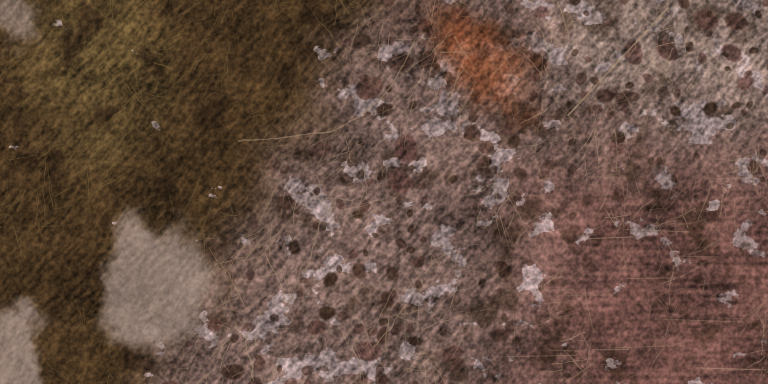
Write a Shadertoy shader that draws this texture.

```glsl
// Weathered mineral surface: olive-brown crust beside mauve, pitted stone.
// Warped gradient noise lays out the regions, jittered cells scatter the dark
// pores, and layers of short hashed segments draw the pale fibres.

const vec3 UMBER  = vec3(0.17, 0.12, 0.08);
const vec3 OLIVE  = vec3(0.27, 0.20, 0.125);
const vec3 OCHRE  = vec3(0.38, 0.31, 0.19);
const vec3 MAUVE  = vec3(0.45, 0.36, 0.33);
const vec3 ROSE   = vec3(0.42, 0.29, 0.265);
const vec3 LILAC  = vec3(0.62, 0.55, 0.55);
const vec3 CHALK  = vec3(0.59, 0.51, 0.47);
const vec3 RUST   = vec3(0.46, 0.25, 0.15);
const vec3 STRAW  = vec3(0.66, 0.56, 0.45);
const float WARP = 0.10;         // raggedness of region borders
const float MOTTLE = 0.42;       // cloudy contrast
const float STREAK = 0.42;       // brushed contrast
const float GRIT = 0.38;         // fine grain contrast
const float FIBRE_WIDTH = 0.0013;

vec2 hash2(vec2 p) {
    vec3 q = fract(p.xyx * vec3(0.1031, 0.1030, 0.0973));
    q += dot(q, q.yzx + 33.33);
    return fract((q.xx + q.yz) * q.zy);
}

mat2 rot(float a) {
    return mat2(cos(a), sin(a), -sin(a), cos(a));
}

float corner(vec2 id, vec2 d) {
    float a = 6.2832 * hash2(id).x;
    return dot(vec2(cos(a), sin(a)), d);
}

float gnoise(vec2 p) {
    vec2 i = floor(p), f = p - i, e = vec2(1.0, 0.0);
    vec2 u = f * f * f * (f * (f * 6.0 - 15.0) + 10.0);
    return mix(mix(corner(i, f), corner(i + e, f - e), u.x),
               mix(corner(i + e.yx, f - e.yx), corner(i + 1.0, f - 1.0), u.x), u.y);
}

float fbm(vec2 p) {
    float sum = 0.0, amp = 0.8;
    for (int i = 0; i < 5; i++) {
        sum += amp * gnoise(p);
        p = rot(0.6) * p * 2.03 + 17.3;
        amp *= 0.55;
    }
    return sum;
}

// Falling step: 1 below a, 0 above b
float fall(float a, float b, float x) {
    return 1.0 - smoothstep(a, b, x);
}

// Scattered oval pits; x is coverage, y is a random shade
vec2 pores(vec2 p, float cell, float share) {
    vec2 q = p / cell, id = floor(q), result = vec2(0.0);
    for (int k = 0; k < 9; k++) {
        vec2 c = id + vec2(k % 3, k / 3) - 1.0;
        vec2 h = hash2(c + 11.0), s = hash2(c + 57.0);
        vec2 d = rot(3.1416 * s.y) * (q - c - h);
        float r = mix(0.16, 0.42, h.x * h.y + 0.3 * s.y);
        float m = fall(r - 0.06, r + 0.06, length(d * vec2(1.0, 1.35)));
        if (s.x < share && m > result.x) result = vec2(m, h.y);
    }
    return result;
}

float segment(vec2 p, vec2 a, vec2 b) {
    vec2 d = b - a;
    return length(p - a - d * clamp(dot(p - a, d) / dot(d, d), 0.0, 1.0));
}

float line(float dist, float width, float px) {
    return clamp((width - dist) / px + 0.5, 0.0, 1.0);
}

// One layer of short hairs around a main direction
float fibres(vec2 p, float cell, float angle, float spread, float seed, float px) {
    vec2 id = floor(p / cell);
    float sum = 0.0;
    for (int k = 0; k < 9; k++) {
        vec2 c = id + vec2(k % 3, k / 3) - 1.0;
        vec2 h = hash2(c + seed), s = hash2(c + seed + 91.0);
        float a = angle + spread * (s.x - 0.5);
        vec2 arm = cell * mix(0.2, 0.75, s.y) * vec2(cos(a), sin(a));
        vec2 mid = (c + h) * cell;
        float d = segment(p, mid - arm, mid + arm);
        sum = max(sum, line(d, FIBRE_WIDTH, px) * mix(0.2, 1.0, h.x));
    }
    return sum;
}

void mainImage(out vec4 fragColor, in vec2 fragCoord) {
    float px = 1.0 / iResolution.y;
    vec2 p = fragCoord * px;
    vec2 bend = vec2(fbm(p * 5.0), fbm(p * 5.0 + 40.0));
    vec2 w = p + WARP * bend;

    // Regions
    float crust = fall(-0.14, 0.16, w.x - 0.36 - 0.62 * w.y);
    float rosy = smoothstep(1.1, 1.6, w.x) * fall(0.35, 0.75, w.y);
    float pale = smoothstep(1.35, 1.6, w.x) * smoothstep(0.6, 0.85, w.y);
    vec3 col = mix(MAUVE, ROSE, rosy);
    col = mix(col, CHALK, 0.6 * pale);
    col = mix(col, OLIVE, crust);
    col = mix(col, OCHRE, 0.7 * fall(0.05, 0.3, length((w - vec2(0.25, 0.85)) * vec2(1.0, 0.7))));

    // Dark clumps and sharp pale flakes
    float clump = smoothstep(0.08, 0.42, fbm(p * 8.0 + 5.0));
    col = mix(col, UMBER, clump * mix(0.5, 0.65, crust));
    float flake = fbm(p * vec2(9.0, 11.0) + 70.0) - 0.36 * crust - 0.14 * rosy;
    col = mix(col, LILAC, 0.75 * smoothstep(0.17, 0.25, flake));

    // Pits, fewer within the crust
    vec2 q = p + 0.012 * bend.yx;
    vec2 pit = pores(q, 0.088, 0.42), small = pores(q + 3.7, 0.047, 0.33);
    float open = (1.0 - crust) * (1.0 - 0.5 * rosy);
    col = mix(col, mix(UMBER, ROSE * 0.85, pit.y), 0.82 * pit.x * open);
    col = mix(col, mix(UMBER, ROSE * 0.8, small.y), 0.7 * small.x * open);

    // Chalky patches and rust stain
    float chalk = fall(0.10, 0.17, length((w - vec2(0.41, 0.25)) * vec2(1.0, 0.85)));
    chalk = max(chalk, fall(0.10, 0.15, length(w - vec2(0.03, 0.06))));
    chalk = max(chalk, 0.8 * fall(0.05, 0.12, length(w - vec2(0.03, 0.98))));
    col = mix(col, CHALK, 0.88 * chalk);
    vec2 stain = rot(0.6) * (w - vec2(1.23, 0.84));
    col = mix(col, RUST, 0.75 * fall(0.03, 0.19, length(stain * vec2(0.7, 1.4))));

    // Cloudy, brushed and grainy tone
    vec2 along = rot(-0.85) * (p + 0.02 * bend);
    float brushed = gnoise(along * vec2(18.0, 75.0)) + 0.6 * gnoise(along * vec2(45.0, 130.0));
    float level = gnoise(vec2(p.x * 5.0, p.y * 85.0));
    brushed = mix(brushed, level, 0.7 * rosy);
    float grain = gnoise(p * 65.0) + 0.8 * gnoise(p * 120.0 + 9.0);
    float calm = 1.0 - 0.65 * chalk;
    col *= 1.0 + calm * (MOTTLE * fbm(p * 6.0 + 23.0) + STREAK * brushed + GRIT * grain);

    // Fibres in several directions, tangled by the warp
    float hair = 0.0;
    for (int i = 0; i < 5; i++) {
        float n = float(i);
        vec2 r = p + 0.022 * bend + n * 0.37;
        hair = max(hair, fibres(r, 0.06 + 0.022 * n, 0.9 + 0.12 * n, 2.2, 13.0 * n + 5.0, px));
    }
    hair *= smoothstep(-0.35, 0.3, fbm(p * 4.0 + 88.0)) * calm;
    float scratch = fibres(p, 0.16, 0.0, 0.1, 140.0, px) * rosy;
    col = mix(col, mix(STRAW, OCHRE * 1.25, crust), 0.62 * max(hair, scratch));

    // A long curved thread and a straight scratch
    float s = clamp((p.x - 0.62) / 0.46, 0.0, 1.0);
    float rise = 0.63 + 0.05 * s + 0.22 * pow(s, 5.0) + 0.02 * bend.x;
    float slope = 0.11 + 2.4 * pow(s, 4.0);
    float thread = line(abs(p.y - rise) / sqrt(1.0 + slope * slope), 0.002, px);
    thread *= step(0.62, p.x) * step(p.x, 1.08);
    float cut = line(segment(p, vec2(1.48, 0.70), vec2(1.74, 0.98)), 0.0022, px);
    col = mix(col, STRAW, max(0.5 * thread, 0.65 * cut));

    fragColor = vec4(clamp(col, 0.0, 1.0), 1.0);
}
```
